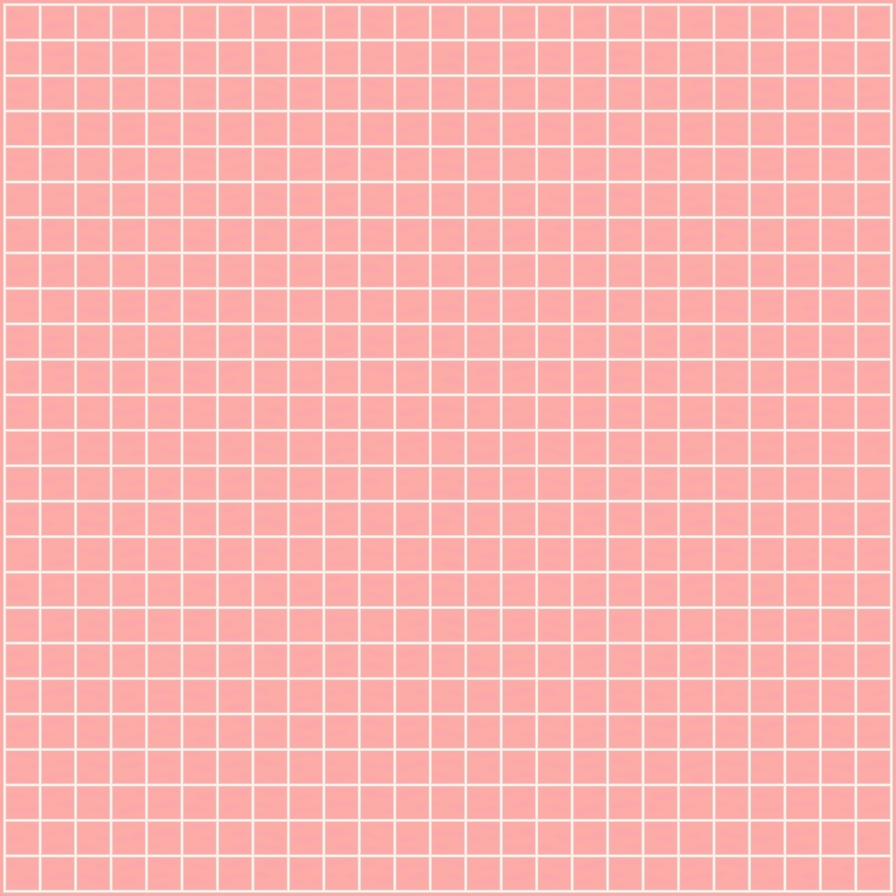
Give the GLSL for this pattern, as a Shadertoy shader.

```glsl
// Fine off-white square grid, 25 by 25 cells, on salmon pink with a narrow margin.

// Distance to the nearest grid line; lines stop at the outer frame.
float gridDistance(vec2 uv) {
    float margin = 0.0052;
    float pitch = (1.0 - 2.0 * margin) / 25.0;
    vec2 cell = (uv - margin) / pitch;
    vec2 toLine = abs(fract(cell + 0.5) - 0.5) * pitch;
    vec2 beyondFrame = abs(uv - 0.5) - (0.5 - margin);
    return max(min(toLine.x, toLine.y), max(beyondFrame.x, beyondFrame.y));
}

// Faint uneven tint from layered sines, mostly in horizontal streaks.
float streaks(vec2 uv) {
    float wave = sin(uv.y * 397.0 + 1.5 * sin(uv.x * 61.0))
               + 0.6 * sin(uv.x * 173.0 + 2.0 * sin(uv.y * 89.0))
               + 0.4 * sin(uv.y * 211.0 - uv.x * 37.0);
    return smoothstep(0.1, 0.9, wave);
}

void mainImage(out vec4 fragColor, in vec2 fragCoord) {
    vec2 uv = fragCoord / iResolution.xy;
    float pixel = 1.0 / min(iResolution.x, iResolution.y);
    float d = gridDistance(uv);

    // Pink ground
    vec3 color = mix(vec3(0.99, 0.67, 0.65), vec3(0.99, 0.66, 0.67), streaks(uv));

    // Dull fringe beside each line
    float fringe = 1.0 - smoothstep(0.0028, 0.0048, d);
    color = mix(color, vec3(0.94, 0.69, 0.68), fringe);

    // Soft-edged line
    float softness = max(0.0012, 0.6 * pixel);
    float line = 1.0 - smoothstep(0.0014 - softness, 0.0014 + softness, d);
    color = mix(color, vec3(0.995, 0.95, 0.92), line);

    fragColor = vec4(color, 1.0);
}
```
